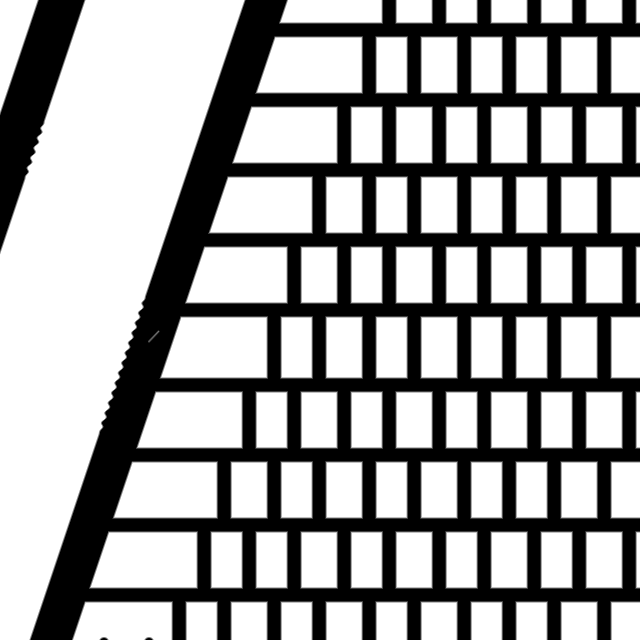
Write a WebGL 2 fragment shader that draws this pattern.

```glsl
#version 300 es
precision highp float;
// Black line drawing: two slanted beams beside a wall of staggered brick courses.

#define CELLS 128.0        // canvas width and height in drawing units
#define SLOPE 0.336        // sideways lean of the beams per unit of height
#define COURSE_START 6.45  // first mortar line, from the top
#define COURSE_STEP 14.125
#define JOINT_START 36.38  // leftmost upright joint
#define JOINT_STEP 4.72
#define LINE_HALF 1.4      // half thickness of the mortar lines
#define SOFTNESS 0.4       // width of the blurred edge
#define RIPPLE 0.3         // roughness of the worn beam edges
#define COURSES 9

uniform vec2 u_resolution;
out vec4 fragColor;

// Lines snap to whole units, so their gaps vary slightly.
float courseY(int i) { return floor(COURSE_START + COURSE_STEP * float(i)); }
float jointX(int k) { return floor(JOINT_START + JOINT_STEP * float(k)) - 0.17; }

float segmentDistance(vec2 p, vec2 a, vec2 b) {
    vec2 ab = b - a;
    return length(p - a - ab * clamp(dot(p - a, ab) / dot(ab, ab), 0.0, 1.0));
}

// Distance to a leaning beam; one side (-1 or 1) is worn between two heights.
float beamDistance(vec2 p, float topX, float halfWidth, float side, vec2 worn) {
    float x = p.x - topX + SLOPE * p.y;
    float wear = smoothstep(worn.x, worn.x + 2.0, p.y) * (1.0 - smoothstep(worn.y - 2.0, worn.y, p.y));
    float ripple = RIPPLE * wear * sin(p.y * 3.14159) * step(0.0, x * side);
    return (abs(x) - halfWidth - ripple) * inversesqrt(1.0 + SLOPE * SLOPE);
}

float wallDistance(vec2 p, float leftEdge) {
    float mortar = 1e3;
    int row = 0;
    for (int i = 0; i < COURSES; i++) {
        float y = courseY(i);
        mortar = min(mortar, abs(p.y - y));
        if (p.y > y) row++;
    }
    // Each lower course starts one joint further left and skips every other one.
    float joints = 1e3;
    for (int j = 0; j < 11; j++)
        joints = min(joints, abs(p.x - jointX(COURSES - row + 2 * j)));
    return max(min(mortar, joints) - LINE_HALF, leftEdge - p.x);
}

void main() {
    vec2 p = gl_FragCoord.xy / u_resolution * CELLS;
    p.y = CELLS - p.y;
    float soft = max(SOFTNESS, CELLS / min(u_resolution.x, u_resolution.y));

    // Beams and wall
    float d = beamDistance(p, 12.33, 4.67, 1.0, vec2(24.0, 36.0));
    d = min(d, beamDistance(p, 53.25, 4.25, -1.0, vec2(59.0, 87.0)));
    d = min(d, wallDistance(p, 53.25 - SLOPE * p.y));

    // Two dots peeking in at the bottom edge
    for (int i = 0; i < 2; i++)
        d = min(d, length(p - vec2(20.8 + 9.0 * float(i), 128.4)) - 0.9);

    float shade = clamp(0.5 + d / soft, 0.0, 1.0);

    // Pale scratch across the main beam
    float scratch = segmentDistance(p, vec2(29.8, 68.3), vec2(31.7, 66.3)) - 0.1;
    shade = max(shade, 0.6 * clamp(0.5 - scratch / soft, 0.0, 1.0));

    fragColor = vec4(vec3(shade), 1.0);
}
```
